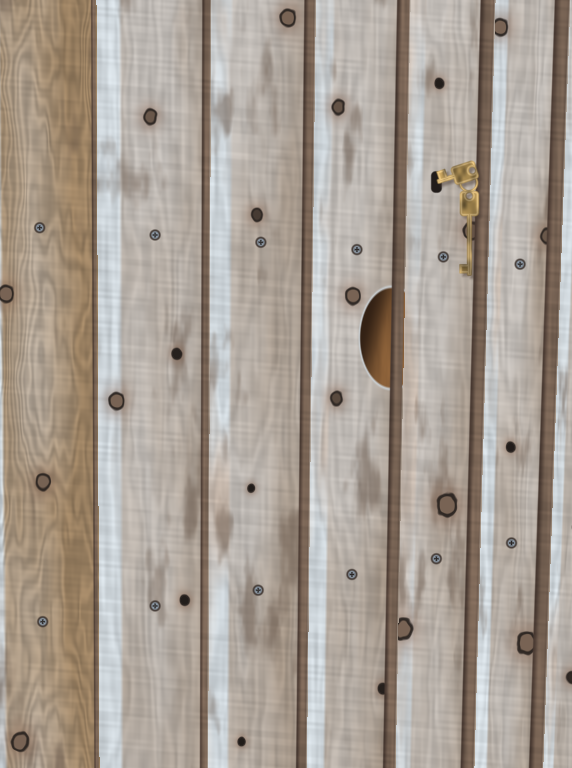
A Shadertoy shader for this texture:

```glsl
// Weathered vertical timber cladding: boards narrowing to the right, each with a pale
// bevel, a sawn face and a shadowed gap. A quadratic maps x to board number; value
// noise makes grain and stains, and loops place knots and screws on every board.

const vec3 PALE = vec3(0.80, 0.83, 0.85);
const vec3 SILVER = vec3(0.75, 0.73, 0.71);
const vec3 TAN = vec3(0.60, 0.53, 0.46);
const vec3 HONEY = vec3(0.60, 0.50, 0.38);
const vec3 BROWN = vec3(0.47, 0.39, 0.33);
const vec3 SHADOW = vec3(0.28, 0.22, 0.19);
const vec3 INK = vec3(0.13, 0.11, 0.10);
const vec3 BRASS = vec3(0.62, 0.51, 0.30);
const float CURVE = 0.0065;

float hash(vec2 p) {
    return fract(sin(dot(p, vec2(127.1, 311.7))) * 43758.5453);
}

float noise(vec2 p) {
    vec2 i = floor(p), f = fract(p);
    f = f * f * (3.0 - 2.0 * f);
    return mix(mix(hash(i), hash(i + vec2(1, 0)), f.x),
               mix(hash(i + vec2(0, 1)), hash(i + vec2(1, 1)), f.x), f.y);
}

float fbm(vec2 p) {
    float sum = 0.0, amp = 0.5;
    for (int i = 0; i < 4; i++) {
        sum += amp * noise(p);
        p = p * 2.03 + 7.1;
        amp *= 0.5;
    }
    return sum;
}

float mask(float d, float soft) { return 1.0 - smoothstep(-soft, soft, d); }

float box(vec2 p, vec2 halfSize, float r) {
    vec2 q = abs(p) - halfSize + r;
    return length(max(q, 0.0)) + min(max(q.x, q.y), 0.0) - r;
}

// Perspective layout: x = start + pitch * k - CURVE * k * k, and its inverse
float boardStart(float y) { return mix(0.130, 0.126, y); }
float boardPitch(float y) { return mix(0.1484, 0.1563, y); }
float boardX(float k, float y) {
    return boardStart(y) + boardPitch(y) * k - CURVE * k * k;
}
float boardCoord(vec2 p) {
    float b = boardPitch(p.y);
    float root = sqrt(max(b * b - 4.0 * CURVE * (p.x - boardStart(p.y)), 1e-4));
    return (b - root) / (2.0 * CURVE);
}

// Key with its bow at c and its shaft along unit vector dir
float keyShape(vec2 p, vec2 c, vec2 dir, float len) {
    vec2 d = p - c;
    vec2 q = vec2(dot(d, vec2(-dir.y, dir.x)), -dot(d, dir));
    float bow = max(box(q, vec2(0.0125, 0.0165), 0.005), 0.004 - length(q - vec2(0, 0.010)));
    float shaft = box(q + vec2(0, 0.5 * len), vec2(0.0032, 0.5 * len), 0.002);
    float bit = box(q + vec2(0.006, len - 0.009), vec2(0.007, 0.006), 0.001);
    return min(bow, min(shaft, bit));
}

float keySet(vec2 p) {
    float inLock = keyShape(p, vec2(0.607, 0.775), vec2(-0.951, -0.309), 0.038);
    float hanging = keyShape(p, vec2(0.613, 0.735), vec2(0, -1), 0.094);
    float ring = abs(length(p - vec2(0.612, 0.762)) - 0.011) - 0.0015;
    return min(ring, min(inLock, hanging));
}

vec3 drawKnot(vec3 col, vec2 d, float r, float px) {
    float dist = length(d * vec2(1.0, 0.85)) + 0.25 * r * (noise(d * 150.0 + r * 900.0) - 0.5);
    col = mix(col, BROWN * vec3(1.05, 0.92, 0.85), 0.55 * exp(-dist * dist / (3.5 * r * r)));
    col = mix(col, mix(INK, BROWN, smoothstep(0.005, 0.009, r)), mask(dist - r, px));
    return mix(col, INK, 0.85 * mask(abs(dist - r) - 0.17 * r, px));
}

vec3 drawScrew(vec3 col, vec2 d, float px) {
    float dist = length(d);
    col = mix(col, INK * 1.8, 0.9 * mask(dist - 0.0072, px));
    col = mix(col, vec3(0.55, 0.60, 0.65), mask(dist - 0.0048, px));
    return mix(col, INK, mask(min(box(d, vec2(0.003, 0.0009), 0.0), box(d, vec2(0.0009, 0.003), 0.0)), px));
}

vec3 drawHole(vec3 col, vec2 d, float px) {
    vec2 radii = vec2(0.0417, 0.0651);
    float dist = (length(d / radii) - 1.0) * radii.x;
    float lit = smoothstep(-0.04, 0.0, d.x - 0.25 * d.y) * (0.7 + 0.5 * fbm(d * vec2(90, 14)));
    col = mix(col, PALE, 0.8 * mask(dist - 0.002, px));
    return mix(col, mix(vec3(0.20, 0.13, 0.08), vec3(0.56, 0.39, 0.23), lit), mask(dist, px));
}

void mainImage(out vec4 fragColor, in vec2 fragCoord) {
    vec2 p = fragCoord / iResolution.xy * vec2(0.747, 1.0);
    float px = 1.0 / iResolution.y;
    float k = boardCoord(p), id = floor(k), f = k - id;
    float soft = px / (boardPitch(p.y) - 2.0 * CURVE * k);
    float gap = 0.08 + 0.035 * id, bevel = 0.20 - 0.008 * id;
    float oldBoard = 1.0 - step(0.0, id);

    // Wood tone, wavy growth rings, fine fibres and cross saw marks
    vec2 seed = vec2(id * 17.3, id * 5.7);
    float cloud = fbm(vec2(f * 2.5, p.y * 3.5) + seed);
    float rings = sin(6.2832 * (f * 5.0 + cloud * mix(7.0, 15.0, oldBoard)));
    float fibre = noise(vec2(p.x * 230.0, p.y * 9.0)) - 0.5;
    float saw = noise(vec2(p.x * 22.0, p.y * 240.0 + p.x * 20.0)) - 0.5;
    float tone = 0.95 - 0.5 * smoothstep(0.35, 1.0, f) + 1.1 * (cloud - 0.5) + 0.15 * (p.y - 0.5);
    vec3 face = mix(mix(TAN, HONEY, oldBoard), SILVER, clamp(tone - 0.45 * oldBoard, 0.0, 1.0));
    vec3 edge = mix(PALE, SILVER * vec3(1.02, 0.97, 0.93), smoothstep(0.35, 0.7, cloud));
    vec3 col = mix(edge, face, smoothstep(bevel - 0.02, bevel + 0.02, f));
    col *= 1.0 + 0.035 * rings * (1.0 + oldBoard) + 0.10 * fibre + 0.08 * saw;
    float stain = smoothstep(0.58, 0.78, fbm(vec2(f * 4.0, p.y * 9.0) + seed.yx + 3.0));
    col = mix(col, BROWN * 0.85, 0.5 * stain);

    // Knots, four to a board, then two screw rows that converge to the right
    for (int i = 0; i < 4; i++) {
        vec2 cell = vec2(id + 2.0, float(i) + 11.0);
        float y = (float(i) + hash(cell)) / 4.0;
        float size = hash(cell + 31.0);
        vec2 c = vec2(boardX(id + mix(0.05, 0.85, hash(cell + 53.0)), y), y);
        col = drawKnot(col, p - c, mix(0.004, 0.013, size * size), px);
    }
    for (int row = 0; row < 2; row++) {
        float y = row == 0 ? 0.694 - 0.0095 * id : 0.211 + 0.0205 * id;
        col = drawScrew(col, p - vec2(boardX(id + 0.5 - 0.02 * id, y), y), px);
    }
    if (id == 2.0) col = drawHole(col, p - vec2(0.512, 0.560), px);

    // Recessed gap, darkest against the neighbouring faces
    float across = (f - 1.0 + gap) / gap;
    vec3 recess = mix(SHADOW, BROWN, smoothstep(0.0, 0.45, across) * (1.0 - 0.4 * smoothstep(0.7, 1.0, across)));
    recess *= 1.0 + 0.2 * fibre + 0.12 * saw;
    float inGap = smoothstep(-soft, soft, f - 1.0 + gap) * smoothstep(0.0, 2.0 * soft, 1.0 - f);
    col = mix(col, recess, inGap);

    // Lock, key shadow and brass keys
    col = mix(col, INK, mask(box(p - vec2(0.570, 0.763), vec2(0.007, 0.014), 0.006), px));
    col = mix(col, SHADOW, 0.45 * mask(keySet(p - vec2(0.004, -0.004)), 0.003));
    float keys = keySet(p);
    vec3 metal = BRASS * (0.55 + 0.8 * noise(p * vec2(160, 90))) + 0.15 * mask(abs(keys + 0.002) - 0.001, px);
    col = mix(col, metal, mask(keys, px));

    fragColor = vec4(clamp(col, 0.0, 1.0), 1.0);
}
```
